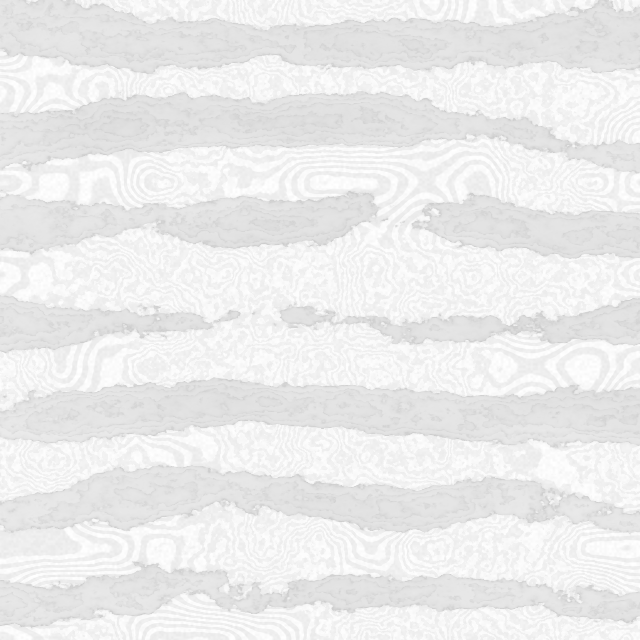
Give the GLSL for this texture, as a WebGL 1 fragment shader.

```glsl
precision highp float;
// Pale strata: ragged white bands over smooth grey hollows, with dark creases.
// A striped height field is roughened by value and cellular noise, then cut
// at several levels; fine contour lines marble the white parts.
uniform vec2 u_resolution;

#define BANDS 7.0          // stripes over the canvas height
#define BAND_AMOUNT 0.72   // strength of the stripes
#define PATCH_AMOUNT 2.5   // strength of the irregular patches
#define RAGGED 0.55        // roughness of the edges
#define WHITE_BIAS 0.17    // raises the share of white
#define LEVEL_GAP 0.36     // height between creases
#define CREASE_DARK 0.11   // darkness of the thin edge lines
#define CONTOURS 9.0       // density of the marbled lines
#define GRAIN 0.035        // fine speckle
#define PAPER_LIGHT 0.985
#define PAPER_SHADE 0.932

const float TAU = 6.2831853;

float hash(vec2 p) {
  vec3 q = fract(vec3(p.xyx) * 0.1031);
  q += dot(q, q.yzx + 33.33);
  return fract((q.x + q.y) * q.z);
}

float valueNoise(vec2 p) {
  vec2 i = floor(p), f = fract(p);
  f = f * f * (3.0 - 2.0 * f);
  return mix(mix(hash(i), hash(i + vec2(1.0, 0.0)), f.x),
             mix(hash(i + vec2(0.0, 1.0)), hash(i + vec2(1.0, 1.0)), f.x), f.y);
}

float fbm(vec2 p) {
  float sum = 0.0, amp = 0.5;
  for (int i = 0; i < 6; i++) {
    sum += amp * valueNoise(p);
    p = mat2(1.92, 0.34, -0.34, 1.92) * p + 17.3;
    amp *= 0.5;
  }
  return sum;
}

// Distance to the nearest scattered cell centre
float cellular(vec2 p) {
  vec2 cell = floor(p), f = fract(p);
  float nearest = 2.0;
  for (int y = -1; y <= 1; y++) {
    for (int x = -1; x <= 1; x++) {
      vec2 o = vec2(float(x), float(y));
      vec2 centre = o + vec2(hash(cell + o), hash(cell + o + 71.7)) - f;
      nearest = min(nearest, dot(centre, centre));
    }
  }
  return sqrt(nearest);
}

// Rounded lumps at three sizes, giving scalloped edges
float lumps(vec2 p) {
  float sum = 0.0, amp = 0.5;
  for (int i = 0; i < 3; i++) {
    sum += amp * (0.45 - cellular(p));
    p = p * 2.3 + 9.1;
    amp *= 0.6;
  }
  return sum;
}

// Wavy stripes plus stretched patches; positive is white
float strataHeight(vec2 uv) {
  float drift = valueNoise(uv * vec2(3.0, 4.0) + 5.0) - 0.5;
  float stripes = cos(TAU * (BANDS * uv.y + 0.45 * drift));
  float patches = fbm(uv * vec2(5.0, 11.0) + 31.0) - 0.49;
  return BAND_AMOUNT * stripes + PATCH_AMOUNT * patches + WHITE_BIAS;
}

// Swirling contour lines that dissolve into fine grain
float marbling(vec2 uv) {
  float smoothField = valueNoise(uv * vec2(12.0, 14.0) + 40.0);
  float roughness = smoothstep(0.3, 0.7, valueNoise(uv * 7.0 + 80.0));
  float rough = fbm(uv * 42.0 + 60.0);
  float phase = CONTOURS * smoothField + rough * mix(0.5, 4.0, roughness);
  float line = smoothstep(-0.5, 0.5, sin(TAU * phase));
  return mix(line, 0.6, 0.3 * roughness);
}

void main() {
  vec2 uv = gl_FragCoord.xy / u_resolution;
  float height = strataHeight(uv) + RAGGED * lumps(uv * vec2(18.0, 24.0));
  float speckle = valueNoise(uv * 260.0);
  float fine = fbm(uv * vec2(60.0, 90.0)) - 0.5;

  // White surface
  float white = smoothstep(-0.05, 0.07, height + 0.5 * fine);
  float tone = mix(0.965, mix(PAPER_SHADE, PAPER_LIGHT, marbling(uv)), white);

  // Shaded hollows and their creases, one cut after another
  for (int i = 0; i < 4; i++) {
    float level = float(i);
    float first = 1.0 - min(level, 1.0);
    float wobble = 0.4 * (fbm(uv * vec2(20.0, 40.0) + 13.0 * level) - 0.5);
    float depth = height + LEVEL_GAP * level + (0.5 * fine + wobble * (1.0 - first));
    float inside = 1.0 - smoothstep(-0.05, 0.05, depth);
    float shadow = exp(4.0 * min(depth, 0.0));
    tone -= inside * (mix(0.006, 0.045, first) + mix(0.025, 0.05, first) * shadow);
    float crease = exp(-18.0 * abs(depth)) * smoothstep(0.1, 0.8, speckle);
    tone -= CREASE_DARK * mix(0.5, 1.0, first) * crease;
  }

  // Soft clouding and grain
  tone += 0.03 * (valueNoise(uv * vec2(6.0, 16.0) + 3.0) - 0.5) * (1.0 - white);
  tone += GRAIN * (speckle - 0.5) * mix(0.3, 1.0, white);
  gl_FragColor = vec4(vec3(clamp(tone, 0.0, 1.0)), 1.0);
}
```
